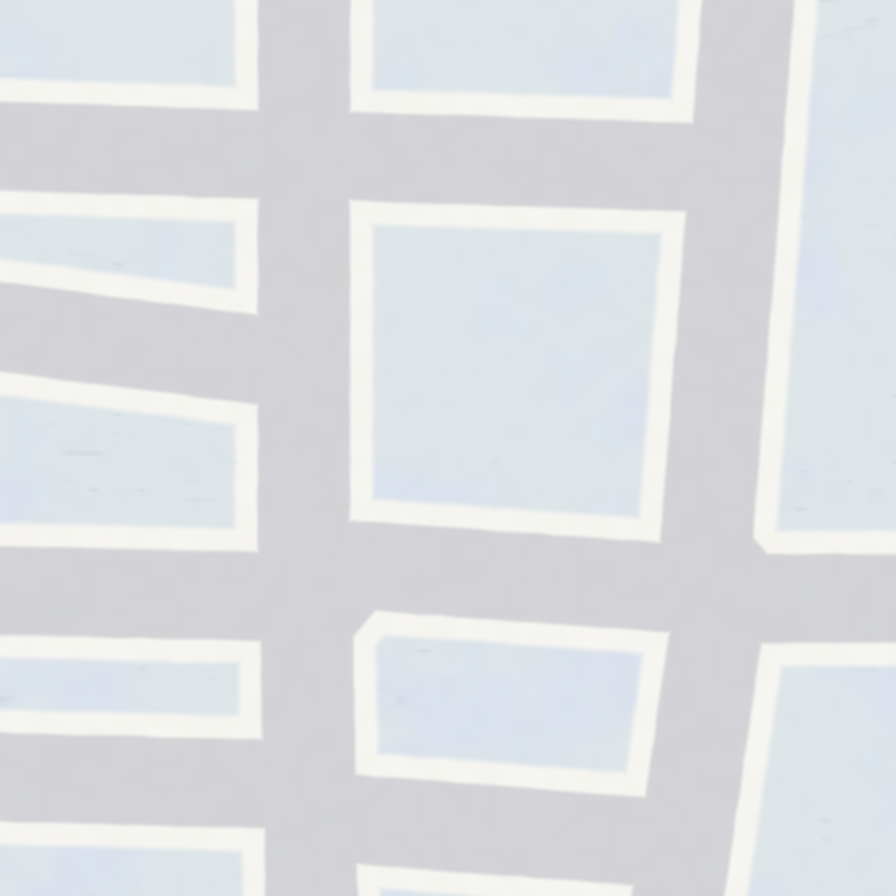
A three.js fragment shader for this pattern:

```glsl
// Street plan: pale blue blocks with cream kerbs, parted by grey streets and avenues.
varying vec2 vUv;

const vec3 ROAD_COLOR  = vec3(0.828, 0.829, 0.843);
const vec3 KERB_COLOR  = vec3(0.962, 0.960, 0.942);
const vec3 BLOCK_COLOR = vec3(0.868, 0.899, 0.912);
const vec3 BLOCK_TINT  = vec3(0.857, 0.886, 0.929);

const float AVENUE_HALF = 0.0516;
const float STREET_HALF = 0.0497;
const float KERB_WIDTH  = 0.0255;
const float OUTER_SOFT  = 0.0035;
const float INNER_SOFT  = 0.0050;
const float BEND_HEIGHT = 0.3385;  // both avenues change direction here
const float CUT_REACH   = 0.06;    // radius affected by a cut corner
const float GRAIN       = 0.009;
const float SMUDGE      = 0.030;

// Cross streets of each column: height at x = 0, and slope.
const vec4 WEST_HEIGHT = vec4(0.8372, 0.6354, 0.3411, 0.1328);
const vec4 WEST_SLOPE  = vec4(-0.034, -0.129, -0.023, -0.027);
const vec4 MID_HEIGHT  = vec4(0.8380, 0.3979, 0.1160, -1.0);
const vec4 MID_SLOPE   = vec4(-0.032, -0.072, -0.077, 0.0);
const vec4 EAST_HEIGHT = vec4(0.3320, -1.0, -1.0, -1.0);
const vec4 EAST_SLOPE  = vec4(0.0);

float hash(vec2 p) {
  vec3 q = fract(vec3(p.xyx) * 0.1031);
  q += dot(q, q.yzx + 33.33);
  return fract((q.x + q.y) * q.z);
}

float noise(vec2 p) {
  vec2 cell = floor(p);
  vec2 f = fract(p);
  f = f * f * (3.0 - 2.0 * f);
  float low  = mix(hash(cell), hash(cell + vec2(1.0, 0.0)), f.x);
  float high = mix(hash(cell + vec2(0.0, 1.0)), hash(cell + 1.0), f.x);
  return mix(low, high, f.y);
}

// Signed distance from the line top-bottom, positive to the east.
float eastOf(vec2 p, vec2 top, vec2 bottom) {
  vec2 along = normalize(top - bottom);
  return dot(p - bottom, vec2(along.y, -along.x));
}

// Distance to the nearest of four sloping streets, negative on the road.
float crossStreets(vec2 p, vec4 height, vec4 slope) {
  vec4 d = abs(p.y - height - slope * p.x) * inversesqrt(1.0 + slope * slope);
  return min(min(d.x, d.y), min(d.z, d.w)) - STREET_HALF;
}

// Trims a block corner along the line a-b; the block lies left of a to b.
float cutCorner(float d, vec2 p, vec2 a, vec2 b) {
  vec2 along = normalize(b - a);
  float cut = dot(p - a, vec2(-along.y, along.x));
  return distance(p, 0.5 * (a + b)) < CUT_REACH ? min(d, cut) : d;
}

// Depth inside a block, negative on the road.
float blockDepth(vec2 p) {
  bool north = p.y > BEND_HEIGHT;
  float first = north
    ? eastOf(p, vec2(0.3392, 1.0), vec2(0.3392, 0.35))
    : eastOf(p, vec2(0.3424, 0.297), vec2(0.3477, 0.0));
  float second = north
    ? eastOf(p, vec2(0.8353, 1.0), vec2(0.7884, 0.3945))
    : eastOf(p, vec2(0.7982, 0.2878), vec2(0.7565, 0.0));

  float streets = first < 0.0 ? crossStreets(p, WEST_HEIGHT, WEST_SLOPE)
    : second < 0.0 ? crossStreets(p, MID_HEIGHT, MID_SLOPE)
    : crossStreets(p, EAST_HEIGHT, EAST_SLOPE);

  float d = min(streets, min(abs(first), abs(second)) - AVENUE_HALF);
  d = cutCorner(d, p, vec2(0.4193, 0.3177), vec2(0.3945, 0.2904));
  return cutCorner(d, p, vec2(0.8398, 0.4010), vec2(0.8568, 0.3815));
}

void main() {
  vec2 p = vUv;

  // Slightly uneven kerb lines
  float d = blockDepth(p) + 0.0015 * (noise(p * 45.0) - 0.5);

  // Mottled fill with sparse, flat smudges
  float mottle = noise(p * 9.0 + 4.0) * 0.65 + noise(p * 27.0) * 0.35;
  vec3 fill = mix(BLOCK_COLOR, BLOCK_TINT, smoothstep(0.48, 0.78, mottle));
  float marks = smoothstep(0.82, 1.0, noise(p * vec2(38.0, 95.0) + 17.0));
  fill -= SMUDGE * marks * smoothstep(0.55, 0.8, noise(p * 11.0 + 31.0));

  // Road, kerb and fill from the outside in
  vec3 color = mix(ROAD_COLOR, KERB_COLOR, smoothstep(-OUTER_SOFT, OUTER_SOFT, d));
  color = mix(color, fill, smoothstep(-INNER_SOFT, INNER_SOFT, d - KERB_WIDTH));

  // Faint grain over everything
  color += GRAIN * (noise(p * 60.0 + 9.0) - 0.5);
  gl_FragColor = vec4(color, 1.0);
}
```
